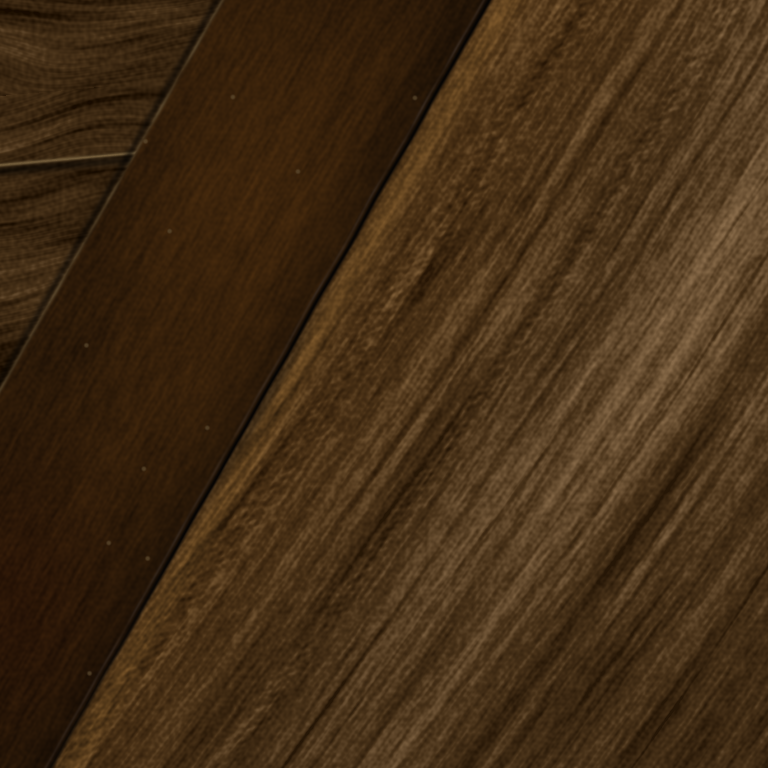
A WebGL 2 fragment shader for this texture:

```glsl
#version 300 es
precision highp float;
uniform vec2 u_resolution;
out vec4 outColor;

// Layout: boards are divided by slanted lines x = offset + slope * y
const float BOARD_SLOPE = 0.571;
const float RAIL_LEFT = -0.281;
const float RAIL_RIGHT = 0.066;
const float JOINT_HEIGHT = 0.785;
const float JOINT_TILT = 0.09;
const float SEAM_WIDTH = 0.0032;
// Grain: the wide board bends from slope 0.74 towards 0.60
const float GRAIN_SLOPE = 0.74;
const float GRAIN_BEND = 0.07;
const float STREAK_GRAIN = 0.25;
const float PORE_GRAIN = 0.24;
const float SPECKLE = 0.22;
const float LINE_DEPTH = 0.26;
const float SPECK_CELLS = 12.0;
// Wood tones
const vec3 UMBER = vec3(0.145, 0.085, 0.022);
const vec3 WALNUT = vec3(0.285, 0.197, 0.098);
const vec3 ASH = vec3(0.49, 0.38, 0.255);
const vec3 HONEY = vec3(0.42, 0.29, 0.13);
const vec3 RAIL_DARK = vec3(0.125, 0.07, 0.02);
const vec3 RAIL_GLOW = vec3(0.27, 0.16, 0.05);
const vec3 SEAM_BLACK = vec3(0.025, 0.017, 0.012);
const vec3 EDGE_LIGHT = vec3(0.38, 0.31, 0.20);

vec2 hash2(vec2 p) {
  vec3 q = fract(vec3(p.xyx) * vec3(0.1031, 0.1030, 0.0973));
  q += dot(q, q.yzx + 33.33);
  return fract((q.xx + q.yz) * q.zy);
}

float cornerSlope(vec2 cell, vec2 offset) {
  float angle = 6.2832 * hash2(cell).x;
  return dot(vec2(cos(angle), sin(angle)), offset);
}

// Gradient noise, roughly -0.7 to 0.7
float noise(vec2 p) {
  vec2 i = floor(p), f = fract(p);
  vec2 u = f * f * f * (f * (f * 6.0 - 15.0) + 10.0);
  vec2 e = vec2(1.0, 0.0);
  float low = mix(cornerSlope(i, f), cornerSlope(i + e.xy, f - e.xy), u.x);
  float high = mix(cornerSlope(i + e.yx, f - e.yx), cornerSlope(i + 1.0, f - 1.0), u.x);
  return mix(low, high, u.y);
}

float bump(float x, float center, float width) {
  float d = (x - center) / width;
  return exp(-d * d);
}

float spot(vec2 p, vec2 center, vec2 size) {
  vec2 d = (p - center) / size;
  return exp(-dot(d, d));
}

// Streaks summed over octaves; x runs across the grain, y along it
float streaks(vec2 q) {
  float sum = 0.0, weight = 1.0;
  for (int i = 0; i < 4; i++) {
    sum += weight * noise(q + float(i) * 17.3);
    q *= vec2(2.0, 1.8);
    weight *= 0.85;
  }
  return sum;
}

// Thin broken lines along the zero crossings of stretched noise
float grainLines(vec2 q) {
  float ridge = 1.0 - smoothstep(0.0, 0.13, abs(noise(q)));
  return ridge * smoothstep(-0.1, 0.3, noise(q * vec2(0.7, 2.0) + 31.0));
}

vec3 woodRamp(float t) {
  return t < 0.5 ? mix(UMBER, WALNUT, 2.0 * t) : mix(WALNUT, ASH, 2.0 * t - 1.0);
}

vec3 wideBoard(vec2 p, float seamDist) {
  float g = p.x - GRAIN_SLOPE * p.y + GRAIN_BEND * p.y * p.y;
  g += 0.006 * noise(p * 4.0) + 0.0012 * noise(p * 30.0);
  float along = p.y + 0.5 * p.x;
  float tone = 0.53 + STREAK_GRAIN * streaks(vec2(g * 24.0, along * 1.3));
  tone -= LINE_DEPTH * grainLines(vec2(g * 26.0 + 5.0, along * 1.1));
  // Broad bands of the growth rings
  tone += 0.17 * bump(g, 0.48, 0.10) - 0.25 * bump(g, 0.605, 0.03);
  tone -= 0.08 * bump(g, 0.10, 0.05) + 0.08 * bump(g, 0.285, 0.03);
  tone -= 0.32 * bump(g, 0.365, 0.004) + 0.22 * bump(g, 0.215, 0.004);
  tone -= 0.15 * smoothstep(0.62, 0.95, g);
  // Uneven light over the board
  tone += 0.18 * spot(p, vec2(0.98, 0.93), vec2(0.16, 0.2));
  tone += 0.10 * spot(p, vec2(0.85, 0.55), vec2(0.22));
  tone -= 0.16 * spot(p, vec2(0.82, 0.07), vec2(0.12, 0.1));
  tone -= 0.08 * spot(p, vec2(0.4, 0.1), vec2(0.3, 0.25));
  // Rippled figure, pores and speckle
  float ripple = bump(g, 0.09, 0.035) + bump(g, 0.285, 0.022);
  tone += 0.36 * ripple * noise(vec2(g * 90.0, p.y * 130.0 - p.x * 25.0));
  tone += PORE_GRAIN * noise(vec2(g * 150.0, along * 32.0));
  tone += SPECKLE * noise(p * 165.0);
  vec3 color = woodRamp(clamp(tone, 0.0, 1.1));
  color = mix(color, color * vec3(1.03, 0.98, 0.85), 1.0 - smoothstep(0.0, 0.4, g));
  float honey = 0.6 * bump(seamDist, 0.022, 0.018);
  return mix(color, HONEY * (0.5 + 0.9 * tone), honey);
}

vec3 rail(vec2 p, float s) {
  float along = p.y + 0.5 * p.x;
  float glow = 0.6 * spot(p, vec2(0.33, 0.72), vec2(0.17, 0.25));
  glow += 0.30 * spot(p, vec2(0.19, 0.42), vec2(0.15, 0.2));
  glow += 0.25 * spot(p, vec2(0.42, 0.94), vec2(0.15));
  glow += 0.14 + 0.18 * streaks(vec2(s * 28.0, along * 3.0));
  glow += 0.30 * noise(vec2(s * 150.0, along * 26.0)) + 0.24 * noise(p * 160.0);
  vec3 color = mix(RAIL_DARK, RAIL_GLOW, clamp(glow, -0.25, 1.1));
  color += vec3(0.02, 0.0, 0.0) * spot(p, vec2(0.0, 0.22), vec2(0.13, 0.16));
  return color * (1.0 - 0.2 * bump(s, RAIL_RIGHT, 0.05));
}

vec3 cornerBoards(vec2 p, float px) {
  float joint = p.y - JOINT_HEIGHT - JOINT_TILT * p.x;
  float upper = smoothstep(-px, px, joint);
  // Arched figure above the joint, nearly level grain below
  float arch = joint + 0.9 * (p.x - 0.17) * (p.x - 0.17) * sign(0.09 - joint);
  float rise = mix(joint - 0.1 * p.x, arch, upper) + 0.018 * noise(p * vec2(7.0, 12.0));
  float tone = mix(0.27, 0.33, upper) + 0.30 * streaks(vec2(rise * 34.0, p.x * 3.0 + upper * 9.0));
  tone -= 0.30 * grainLines(vec2(rise * 28.0, p.x * 2.0)) - 0.25 * noise(p * 150.0);
  tone += 0.20 * bump(p.y, 0.63, 0.05) * (1.0 - upper);
  tone -= 0.30 * spot(p, vec2(0.0, 0.53), vec2(0.06, 0.035));
  tone -= 0.20 * smoothstep(0.96, 1.0, p.y);
  vec3 color = woodRamp(clamp(tone, -0.2, 0.8));
  color *= 1.0 - 0.5 * bump(joint, -0.008, 0.006);
  return mix(color, EDGE_LIGHT * 1.25, 0.85 * bump(joint, 0.0, 0.0024));
}

float specks(vec2 p) {
  vec2 cell = floor(p * SPECK_CELLS), r = hash2(cell + 5.0);
  float d = length(fract(p * SPECK_CELLS) - 0.2 - 0.6 * r) / SPECK_CELLS;
  return step(0.72, hash2(cell + 41.0).x) * (1.0 - smoothstep(0.001, 0.0045, d));
}

void main() {
  vec2 p = gl_FragCoord.xy / u_resolution;
  float px = 1.0 / min(u_resolution.x, u_resolution.y);
  float s = p.x - BOARD_SLOPE * p.y;
  float toPerp = inversesqrt(1.0 + BOARD_SLOPE * BOARD_SLOPE);
  float left = (s - RAIL_LEFT) * toPerp;
  float right = (s - RAIL_RIGHT) * toPerp + 0.002 * noise(vec2(p.y * 14.0, 2.0));
  // Three surfaces side by side
  vec3 railColor = mix(rail(p, s), EDGE_LIGHT, 0.65 * specks(p));
  vec3 color = mix(cornerBoards(p, px), railColor, smoothstep(-px, px, left));
  color = mix(color, wideBoard(p, right), smoothstep(-px, px, right));
  // Lit left edge, then dark seam with a faint rim
  color *= 1.0 - 0.5 * bump(left, -0.006, 0.005);
  float wear = clamp(0.6 + 0.9 * noise(vec2(p.y * 25.0, 7.0)), 0.0, 1.0);
  color = mix(color, EDGE_LIGHT, 0.75 * wear * bump(left, 0.0, 0.0024));
  color = mix(color, vec3(0.25, 0.20, 0.17), 0.6 * wear * bump(right, -0.006, 0.002));
  float gap = bump(right, 0.0, SEAM_WIDTH) * mix(0.65, 1.0, smoothstep(0.05, 0.3, p.y));
  color = mix(color, SEAM_BLACK, gap);
  color *= 1.0 - 0.4 * bump(right, 0.008, 0.006) * bump(p.y, 0.47, 0.12);
  outColor = vec4(color, 1.0);
}
```
